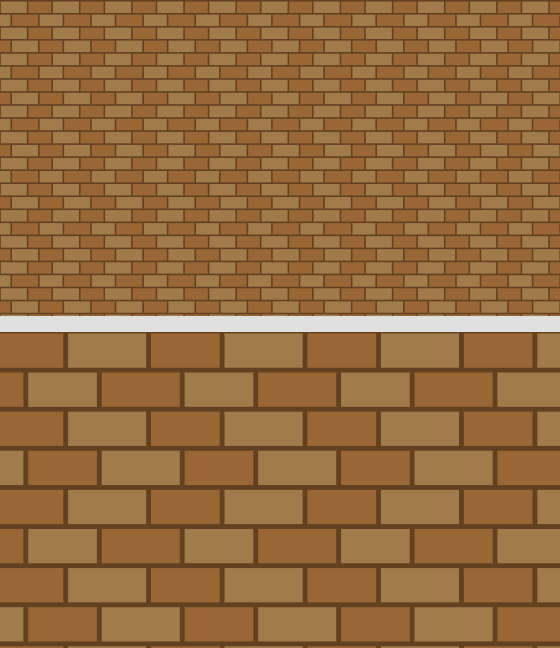
Top: the whole. Bottom: its middle third, enlarged.
Reproduce this pattern procedurally as a WebGL 2 fragment shader.

```glsl
#version 300 es
precision highp float;
// Two-tone brick wall: wide and narrow bricks alternate, in a bond of four courses.

#define TILE 0.165          // side of the square repeat, in canvas heights
#define COURSES 4.0         // courses per repeat
#define TOP_OFFSET 0.0023   // first bed joint below the top edge
#define WIDE 0.53           // wide brick length, as a share of the repeat
#define STAGGER 0.215       // shift of every other course, as a share of the repeat
#define JOINT 0.0051        // mortar width, in canvas heights
#define LIGHT_BRICK vec3(0.635, 0.484, 0.294)
#define DARK_BRICK vec3(0.600, 0.400, 0.205)
#define MORTAR vec3(0.385, 0.255, 0.130)

uniform vec2 u_resolution;
out vec4 fragColor;

void main() {
    // Canvas heights, measured from the top left corner
    float pixel = 1.0 / u_resolution.y;
    vec2 pos = vec2(gl_FragCoord.x, u_resolution.y - gl_FragCoord.y) * pixel;

    // Course index and position along the repeat
    float courseHeight = TILE / COURSES;
    float level = (pos.y - TOP_OFFSET) / courseHeight;
    float course = mod(floor(level), COURSES);
    float along = fract(pos.x / TILE - STAGGER * mod(course, 2.0));

    // Wide bricks are light, except in the second course where tones swap
    bool isWide = along < WIDE;
    bool isSwapped = course == 1.0;
    vec3 brick = isWide != isSwapped ? LIGHT_BRICK : DARK_BRICK;

    // Distance to the nearest joint centre line
    float rise = fract(level);
    float bedDist = min(rise, 1.0 - rise) * courseHeight;
    float headDist = min(min(along, 1.0 - along), abs(along - WIDE)) * TILE;
    float jointDist = min(bedDist, headDist);

    // Mortar with edges smoothed over one pixel
    float brickMask = clamp((jointDist - 0.5 * JOINT) / pixel + 0.5, 0.0, 1.0);
    fragColor = vec4(mix(MORTAR, brick, brickMask), 1.0);
}
```
